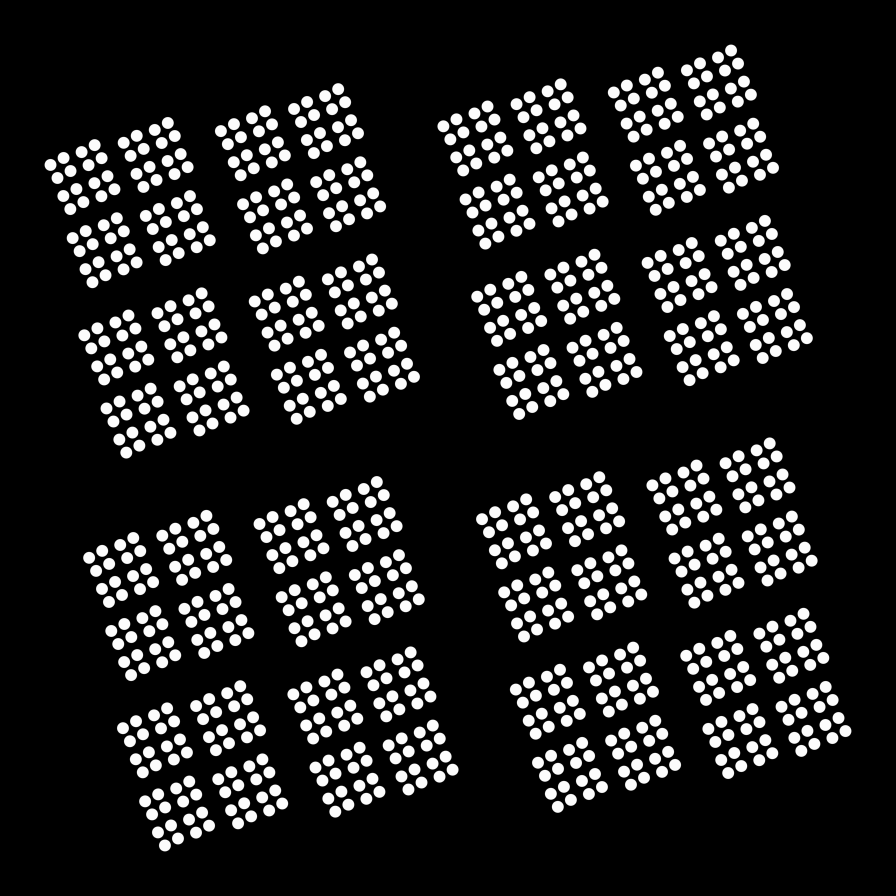
A three.js fragment shader for this pattern:

```glsl
#define LEVELS 5
#define FIRST_OFFSET 0.2203
#define SHRINK 0.44
#define TURN 0.098
#define DOT_RADIUS 0.0066
#define EDGE_PIXELS 0.7
#define BACKGROUND vec3(0.0)
#define DOT_COLOR vec3(0.99)

varying vec2 vUv;

// Coordinates of p in a frame turned counterclockwise by angle
vec2 intoTurnedFrame(vec2 p, float angle) {
  float c = cos(angle);
  float s = sin(angle);
  return mat2(c, -s, s, c) * p;
}

// Each level splits into four smaller copies, turned a little further
vec2 nestedQuads(vec2 p) {
  float offset = FIRST_OFFSET;
  for (int level = 0; level < LEVELS; level++) {
    p = intoTurnedFrame(p, TURN);
    p -= offset * (2.0 * step(0.0, p) - 1.0);
    offset *= SHRINK;
  }
  return p;
}

void main() {
  // Signed distance to the dot at the end of the recursion
  float dotDistance = length(nestedQuads(vUv - 0.5)) - DOT_RADIUS;

  // Edge width comes from the unfolded coordinates, so it has no seams
  float edge = EDGE_PIXELS * fwidth(vUv.x);
  float coverage = 1.0 - smoothstep(-edge, edge, dotDistance);

  gl_FragColor = vec4(mix(BACKGROUND, DOT_COLOR, coverage), 1.0);
}
```
